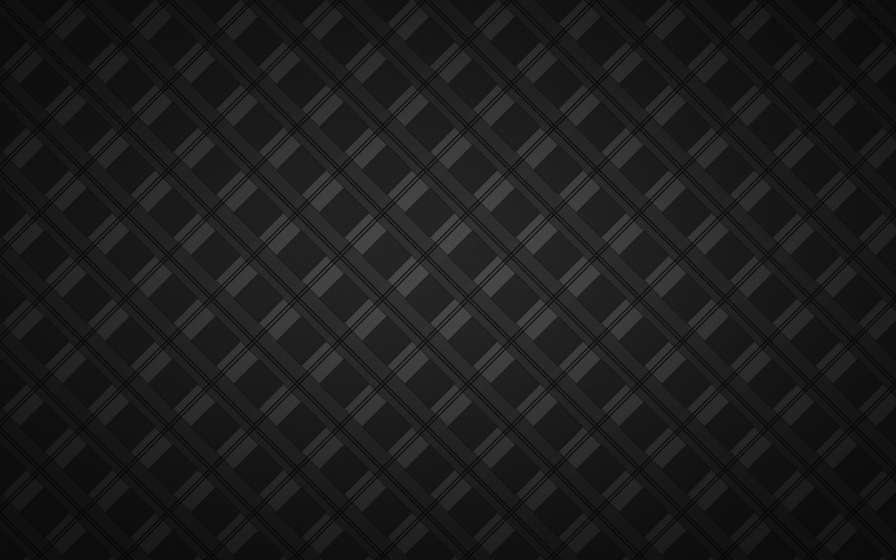
Write a WebGL 1 fragment shader that draws this pattern.

```glsl
precision highp float;

uniform vec2 u_resolution;

#define REPEATS_DOWN 6.54
#define PHASE vec2(0.954, -0.014)
#define NARROW_STRIP 0.16
#define WIDE_STRIP 0.26
#define SEAM_OFFSET 0.026
#define SEAM_WIDTH 0.022
#define SQUARE_TONE 0.128
#define BAND_TONE 0.168
#define PATCH_TONE 0.250
#define SEAM_TONE 0.045
#define GRAIN 0.010
#define LIGHT_CENTER vec2(0.5, 0.53)

float hash(vec2 p) {
    vec3 q = fract(vec3(p.xyx) * 0.1031);
    q += dot(q, q.yzx + 33.33);
    return fract((q.x + q.y) * q.z);
}

// Signed distance from the nearest repeat of a line at the given offset.
float wrapped(float t, float offset) {
    return fract(t - offset + 0.5) - 0.5;
}

// Coverage of a line, averaged over the pixel footprint.
float lineMask(float d, float width, float pixel) {
    float lo = max(d - 0.5 * pixel, -0.5 * width);
    float hi = min(d + 0.5 * pixel, 0.5 * width);
    return clamp((hi - lo) / pixel, 0.0, 1.0);
}

// Band made of a narrow and a wide strip on either side of its seam.
float bandMask(float t, float pixel) {
    float center = 0.5 * (WIDE_STRIP - NARROW_STRIP);
    float halfWidth = 0.5 * (WIDE_STRIP + NARROW_STRIP);
    float d = abs(wrapped(t, center)) - halfWidth;
    return clamp(0.5 - d / pixel, 0.0, 1.0);
}

float doubleSeam(float t, float pixel) {
    float d = abs(wrapped(t, 0.0)) - SEAM_OFFSET;
    return lineMask(d, SEAM_WIDTH, pixel);
}

// Fine grooves along both borders of a band.
float borderGroove(float t, float pixel) {
    float a = lineMask(wrapped(t, WIDE_STRIP), 0.016, pixel);
    float b = lineMask(wrapped(t, -NARROW_STRIP), 0.016, pixel);
    return max(a, b);
}

void main() {
    vec2 uv = gl_FragCoord.xy / u_resolution;
    vec2 p = vec2(gl_FragCoord.x, u_resolution.y - gl_FragCoord.y) / u_resolution.y;

    // Diagonal axes: x crosses the rising bands, y the falling ones.
    vec2 t = vec2(p.x + p.y, p.x - p.y) * REPEATS_DOWN - PHASE;
    float pixel = 1.414 * REPEATS_DOWN / u_resolution.y;

    float rising = bandMask(t.x, pixel);
    float falling = bandMask(t.y, pixel);

    // Falling bands lie over the rising ones, leaving bright patches.
    float tone = mix(SQUARE_TONE, PATCH_TONE, rising);
    tone = mix(tone, BAND_TONE, falling);
    tone += 0.008 * rising * falling;

    // Soft shading inside the squares.
    float square = (1.0 - rising) * (1.0 - falling);
    tone -= 0.010 * square * wrapped(t.x, 0.55);

    // Grooves and seams.
    float groove = max(borderGroove(t.x, pixel) * (1.0 - falling),
                       borderGroove(t.y, pixel));
    tone = mix(tone, SEAM_TONE, 0.45 * groove);
    float seam = max(doubleSeam(t.x, pixel), doubleSeam(t.y, pixel));
    tone = mix(tone, SEAM_TONE, 0.85 * seam);

    // Woven grain.
    tone += GRAIN * (hash(floor(p * 480.0)) - 0.5);

    // Broad light fading towards the corners.
    float reach = length((uv - LIGHT_CENTER) * 2.0);
    float light = mix(1.12, 0.36, smoothstep(0.0, 1.4, reach));

    gl_FragColor = vec4(vec3(tone * light), 1.0);
}
```
